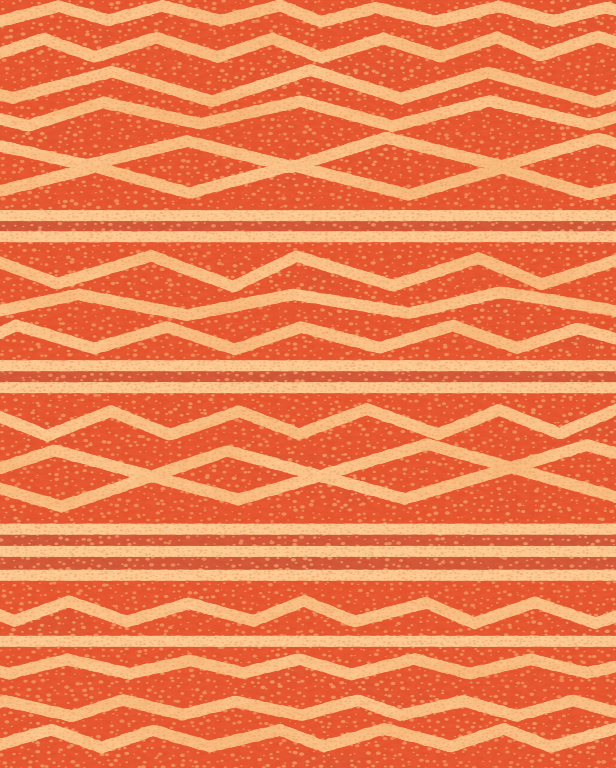
This pattern is drawn by a Shadertoy shader. Its source:

```glsl
// Hand-drawn textile: cream zigzags and straight stripes over a speckled red ground.
// Each zigzag is a jittered polyline measured by segment distance; cellular noise
// gives the specks and stitches, and layered sines give the uneven dye and edges.

const vec3 RED = vec3(0.90, 0.335, 0.185);
const vec3 DARK_RED = vec3(0.80, 0.34, 0.23);
const vec3 ORANGE = vec3(0.93, 0.53, 0.33);
const vec3 SAND = vec3(0.96, 0.69, 0.44);
const vec3 CREAM = vec3(0.985, 0.79, 0.57);
const float ZIGZAG_HALF = 0.0076;
const float STRIPE_HALF = 0.0072;

float hash(vec2 p) {
    return fract(sin(dot(p, vec2(127.1, 311.7))) * 43758.5);
}

float coverage(float d) {
    return 1.0 - smoothstep(-0.6, 0.6, d * iResolution.y);
}

// Layered sines, roughly -1 to 1
float ripple(vec2 p) {
    float sum = 0.0, weight = 0.5;
    for (int i = 0; i < 4; i++) {
        sum += weight * sin(p.x + 1.7 * sin(p.y)) * cos(p.y - 1.3 * sin(p.x));
        p = mat2(1.5, 1.1, -1.1, 1.5) * p + 2.3;
        weight *= 0.6;
    }
    return sum;
}

// Cellular noise: distance to the nearest scattered oval
float specks(vec2 p, vec2 cell, float size, float seed) {
    vec2 q = p / cell, id = floor(q);
    float nearest = 1.0;
    for (int j = -1; j <= 1; j++)
    for (int i = -1; i <= 1; i++) {
        vec2 c = id + vec2(i, j);
        vec2 jitter = vec2(hash(c + seed), hash(c + seed + 17.3));
        vec2 offset = (q - c - 0.1 - 0.8 * jitter) * cell * vec2(0.7, 1.0);
        float radius = size * (0.35 + 0.85 * hash(c + seed + 41.9));
        nearest = min(nearest, length(offset) - radius);
    }
    return nearest;
}

float segment(vec2 p, vec2 a, vec2 b) {
    vec2 ab = b - a;
    return length(p - a - ab * clamp(dot(p - a, ab) / dot(ab, ab), 0.0, 1.0));
}

// Even corners are peaks, odd corners valleys
vec2 corner(float k, float seed) {
    float side = mod(k, 2.0) < 0.5 ? -1.0 : 1.0;
    float shift = 0.28 * (hash(vec2(k, seed)) - 0.5);
    return vec2(k + shift, side * (1.1 - 0.3 * hash(vec2(seed, k + 9.0))));
}

float zigzag(vec2 p, float y, float amp, float period, float peak) {
    vec2 scale = vec2(0.5 * period, amp);
    p -= vec2(peak, y);
    float k = floor(p.x / scale.x), d = 1.0;
    for (float i = -1.0; i <= 1.0; i++)
        d = min(d, segment(p, scale * corner(k + i, y), scale * corner(k + i + 1.0, y)));
    return d - ZIGZAG_HALF;
}

float stripe(float y, float center, float halfWidth) {
    return abs(y - center) - halfWidth;
}

float allZigzags(vec2 p) {
    float d = zigzag(p, 0.018, 0.010, 0.142, 0.072);
    d = min(d, zigzag(p, 0.061, 0.013, 0.146, 0.055));
    d = min(d, zigzag(p, 0.111, 0.020, 0.250, 0.137));
    d = min(d, zigzag(p, 0.148, 0.016, 0.241, 0.150));
    d = min(d, zigzag(p, 0.199, 0.018, 0.267, 0.247));
    d = min(d, zigzag(p, 0.234, 0.018, 0.267, 0.114));
    d = min(d, zigzag(p, 0.353, 0.019, 0.215, 0.182));
    d = min(d, zigzag(p, 0.395, 0.014, 0.283, 0.104));
    d = min(d, zigzag(p, 0.440, 0.015, 0.182, 0.033));
    d = min(d, zigzag(p, 0.549, 0.017, 0.167, 0.146));
    d = min(d, zigzag(p, 0.618, 0.039, 0.473, 0.081));
    d = min(d, zigzag(p, 0.618, 0.038, 0.456, 0.306));
    d = min(d, zigzag(p, 0.797, 0.014, 0.150, 0.247));
    d = min(d, zigzag(p, 0.868, 0.009, 0.148, 0.091));
    d = min(d, zigzag(p, 0.922, 0.010, 0.147, 0.163));
    return min(d, zigzag(p, 0.961, 0.012, 0.148, 0.059));
}

float allStripes(float y) {
    float pairs = min(stripe(abs(y - 0.2945), 0.0138, STRIPE_HALF),
                      stripe(abs(y - 0.4905), 0.0143, STRIPE_HALF));
    float triple = min(stripe(abs(y - 0.719), 0.0300, STRIPE_HALF), stripe(y, 0.718, STRIPE_HALF));
    return min(min(pairs, triple), stripe(y, 0.835, STRIPE_HALF));
}

void mainImage(out vec4 fragColor, in vec2 fragCoord) {
    vec2 p = fragCoord / iResolution.y;
    p.y = 1.0 - p.y;
    float dye = ripple(p * vec2(9.0, 24.0));
    float grain = ripple(p * vec2(130.0, 260.0));

    // Ground with darker gaps between grouped stripes
    float gaps = min(stripe(p.y, 0.2945, 0.014), stripe(p.y, 0.4905, 0.014));
    gaps = min(gaps, stripe(p.y, 0.719, 0.030));
    float shade = 0.22 * smoothstep(0.15, 0.8, dye) + 0.75 * coverage(gaps);
    vec3 color = mix(RED, DARK_RED, shade) + 0.022 * grain;
    float dots = coverage(specks(p, vec2(0.0115, 0.0085), 0.0019, 3.0));
    color = mix(color, mix(ORANGE, SAND, 0.6 + 0.4 * dye), 0.75 * dots);

    // Stitched bands with ragged edges
    float stitches = coverage(specks(p, vec2(0.0062, 0.0046), 0.0012, 8.0));
    vec3 thread = mix(mix(SAND, CREAM, 0.6 + 0.4 * dye), ORANGE, 0.32 * stitches) + 0.025 * grain;
    color = mix(color, thread, coverage(allZigzags(p) + 0.0011 * grain));
    vec3 paleThread = mix(CREAM, ORANGE, 0.38 * stitches) + 0.025 * grain;
    color = mix(color, paleThread, coverage(allStripes(p.y) + 0.0006 * grain));
    fragColor = vec4(clamp(color, 0.0, 1.0), 1.0);
}
```
